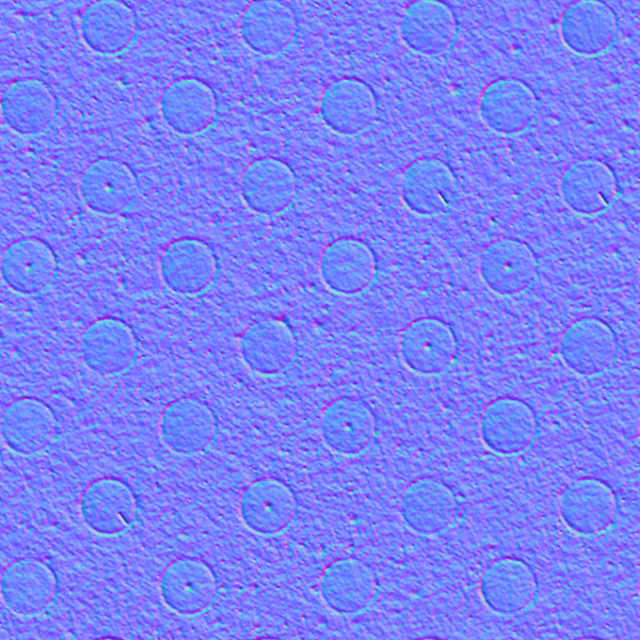
Reproduce this texture map procedurally as a Shadertoy shader.

```glsl
// Tangent-space normal map of a rough cast surface with staggered round inlays.
// A height field (grain, pits, grooved discs, pinholes, notches) is sampled
// around each point, and its slopes are encoded as a colour.

float hash(vec2 p) {
    return fract(sin(dot(p, vec2(127.1, 311.7))) * 43758.5453);
}

float noise(vec2 p) {
    vec2 i = floor(p), f = fract(p);
    f = f * f * (3.0 - 2.0 * f);
    return mix(mix(hash(i), hash(i + vec2(1, 0)), f.x),
               mix(hash(i + vec2(0, 1)), hash(i + vec2(1, 1)), f.x), f.y);
}

// Offset from the nearest disc centre: 4 across, 8 rows, odd rows shifted.
// cell holds the half-column and the row, counted from the lower left.
vec2 discOffset(vec2 p, out vec2 cell) {
    float row = floor(p.y * 8.0 - 0.167);
    float odd = mod(row, 2.0);
    float x = p.x * 4.0 - 0.177 - 0.5 * odd;
    float column = floor(x + 0.5);
    cell = vec2(2.0 * column + odd, row);
    return vec2((x - column) / 4.0, p.y - (row + 0.667) / 8.0);
}

float insideDisc(vec2 offset) {
    return 1.0 - smoothstep(0.039, 0.043, length(offset));
}

float segmentDistance(vec2 p, vec2 a, vec2 b) {
    vec2 ab = b - a;
    return length(p - a - ab * clamp(dot(p - a, ab) / dot(ab, ab), 0.0, 1.0));
}

float bell(float x) {
    return exp(-x * x);
}

// Fine leathery grain over a faint undulation
float grain(vec2 p) {
    float sum = 0.002 * noise(p * 21.0), frequency = 66.0;
    for (int i = 0; i < 3; i++) {
        sum += noise(p * frequency + float(i) * 17.0) * (0.13 + 0.14 * float(i)) / frequency;
        p = mat2(0.8, 0.6, -0.6, 0.8) * p;
        frequency *= 1.75;
    }
    return sum;
}

// Rounded dents of three sizes, gathered in patches
float pits(vec2 p) {
    float sum = 0.0, scale = 19.0;
    vec2 warp = vec2(noise(p * 80.0), noise(p * 80.0 + 31.0)) * 0.004;
    for (int i = 0; i < 3; i++) {
        vec2 g = (p + warp) * scale + float(i) * 9.3;
        vec2 id = floor(g);
        vec2 jitter = vec2(hash(id + 3.1), hash(id + 7.7)) - 0.5;
        float size = 0.07 + 0.06 * hash(id + 5.3);
        float patchiness = noise(id / scale * 8.0 + 40.0);
        float present = step(hash(id + 1.9), 0.75 * patchiness * patchiness);
        sum += present * bell(length(fract(g) - 0.5 - 0.4 * jitter) / size) * size / scale;
        scale *= 1.45;
    }
    return 0.85 * sum;
}

float height(vec2 p) {
    vec2 cell;
    vec2 d = discOffset(p, cell);
    float inside = insideDisc(d);
    float h = grain(p) * mix(1.0, 0.75, inside) - pits(p) * mix(1.0, 0.2, inside);

    // Worn circular groove
    float wobble = 0.0012 * (noise(p * 45.0) - 0.5);
    float wear = 0.45 + 1.1 * noise(p * 38.0 + 12.0);
    h -= 0.0030 * wear * bell((length(d) - 0.0427 + wobble) / 0.0036);

    // Notches near the lower right rim of a few discs
    bool notched = (cell.y == 5.0 && cell.x > 4.0) || (cell.y == 1.0 && cell.x == 1.0);
    if (notched) {
        float cut = segmentDistance(d, vec2(0.018, -0.012), vec2(0.028, -0.026));
        h -= 0.006 * bell(cut / 0.0026);
    }

    // Central pinholes along falling diagonals
    bool pinned = abs(mod(cell.x - cell.y, 6.0) - 2.0) < 0.5 && cell.y < 5.5;
    if (pinned && !notched) h -= 0.008 * bell(length(d) / 0.0046);
    return h;
}

void mainImage(out vec4 fragColor, in vec2 fragCoord) {
    vec2 p = fragCoord / iResolution.xy;
    vec2 e = vec2(0.001, 0.0);
    vec2 slope = vec2(height(p + e.xy) - height(p - e.xy),
                      height(p + e.yx) - height(p - e.yx)) / (2.0 * e.x);
    slope *= vec2(0.75, 1.05);

    // Each disc face is slightly domed and leans to the left
    vec2 cell;
    vec2 d = discOffset(p, cell);
    vec2 lean = vec2(0.11, -0.05) + 0.05 * (vec2(hash(cell), hash(cell + 4.0)) - 0.5);
    slope += insideDisc(d) * (lean - 1.6 * d);
    slope.x += 0.02;

    vec3 normal = normalize(vec3(-slope, 1.0));
    fragColor = vec4(0.5 + 0.5 * normal, 1.0);
}
```
